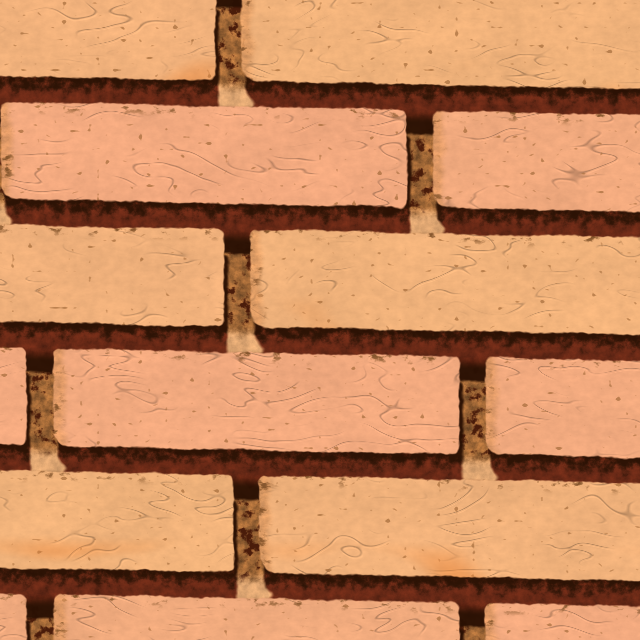
Write a three.js fragment shader that draws this texture.

```glsl
// Sunlit running-bond wall of handmade clay bricks, slightly tilted, with deep raked joints.
// Each row is a repeated rounded box; a shifted copy of the box casts the shadow below it.
// Gradient noise adds wobbly edges, clay creases, pits, stains and gritty mortar.

varying vec2 vUv;

const float ROW_PITCH = 0.192;
const float BRICK_PITCH = 0.675;
const float BED_GAP = 0.040;
const float HEAD_GAP = 0.041;
const float FIRST_TOP = -0.033;
const float TILT = 0.020;
const float SOFT = 0.0018;
const vec2 HALF_SIZE = 0.5 * vec2(BRICK_PITCH - HEAD_GAP, ROW_PITCH - BED_GAP);

const vec3 PINK_CLAY = vec3(0.95, 0.66, 0.50);
const vec3 BUFF_CLAY = vec3(0.94, 0.70, 0.48);
const vec3 TAN_CLAY = vec3(0.84, 0.57, 0.35);
const vec3 ORANGE_STAIN = vec3(0.92, 0.52, 0.22);
const vec3 SAND = vec3(0.62, 0.40, 0.21);
const vec3 UMBER = vec3(0.29, 0.11, 0.04);
const vec3 RED_SHADOW = vec3(0.42, 0.15, 0.08);
const vec3 DEEP_SHADOW = vec3(0.16, 0.06, 0.01);

float hash(vec2 p) {
  return fract(sin(dot(p, vec2(127.1, 311.7))) * 43758.5);
}

vec2 gradient(vec2 cell) {
  float a = 6.2832 * hash(cell);
  return vec2(cos(a), sin(a));
}

// Gradient noise, roughly -0.7 to 0.7
float noise(vec2 p) {
  vec2 i = floor(p), f = fract(p);
  vec2 u = f * f * f * (f * (f * 6.0 - 15.0) + 10.0);
  vec2 e = vec2(0.0, 1.0);
  float low = mix(dot(gradient(i), f), dot(gradient(i + e.yx), f - e.yx), u.x);
  float high = mix(dot(gradient(i + e), f - e), dot(gradient(i + 1.0), f - 1.0), u.x);
  return mix(low, high, u.y);
}

float fbm(vec2 p) {
  float sum = 0.0, amp = 0.6;
  for (int i = 0; i < 4; i++) {
    sum += amp * noise(p);
    p = p * 2.03 + 17.3;
    amp *= 0.55;
  }
  return sum;
}

float fill(float d, float soft) { return 1.0 - smoothstep(-soft, soft, d); }

// Box with its own radius at the lower left corner (y points down)
float brickBox(vec2 p, float lowerLeft, float others) {
  float r = (p.x < 0.0 && p.y > 0.0) ? lowerLeft : others;
  vec2 d = abs(p) - HALF_SIZE + r;
  return length(max(d, 0.0)) + min(max(d.x, d.y), 0.0) - r;
}

// Position of one head joint; alternate rows are staggered
float jointX(float row) {
  float even = 0.357 + 0.007 * row;
  float odd = 0.656 + 0.082 * smoothstep(1.0, 3.0, row);
  return mix(even, odd, mod(row, 2.0));
}

// xy: offset from the nearest brick centre, z: brick index along the row
vec3 brickLocal(vec2 p, float row) {
  float u = (p.x - jointX(row)) / BRICK_PITCH;
  float top = FIRST_TOP + row * ROW_PITCH;
  return vec3((fract(u) - 0.5) * BRICK_PITCH, p.y - top - HALF_SIZE.y, floor(u));
}

float crease(vec2 p, float amount) {
  vec2 w = p + 0.035 * vec2(noise(p * 7.0), noise(p * 8.0 + 31.0));
  float patches = smoothstep(0.08 - amount, 0.40 - amount, noise(p * vec2(9.0, 17.0) + 5.0));
  return patches * fill(abs(noise(w * vec2(15.0, 46.0))) - 0.025, 0.035);
}

vec3 brickColor(vec2 p, vec2 local, vec2 id) {
  float pink = mod(id.x, 2.0);
  float tint = clamp(0.15 + 0.65 * pink + 0.3 * (hash(id + 3.0) - 0.5), 0.0, 1.0);
  vec3 c = mix(BUFF_CLAY, PINK_CLAY, tint);
  float grain = fbm(p * vec2(60.0, 85.0));
  c *= 1.0 + 0.07 * fbm(p * vec2(7.0, 11.0)) + 0.07 * grain;
  // Creases with a lit lower lip, then pits
  float amount = 0.06 + 0.10 * pink;
  c *= 1.0 + 0.06 * crease(p - vec2(0.001, 0.003), amount) - 0.25 * crease(p, amount);
  c = mix(c, SAND, 0.65 * smoothstep(0.40, 0.55, noise(p * vec2(75.0, 105.0) + 9.0)));
  // Worn left face, crumbly upper edge and low stains
  vec2 inset = local + HALF_SIZE;
  float face = fill(inset.x - 0.016 - 0.008 * noise(p * 35.0), 0.008);
  c = mix(c, TAN_CLAY * (1.0 + 0.35 * grain), 0.65 * face);
  float worn = max(face, fill(inset.y - 0.012, 0.010));
  c = mix(c, SAND * 0.85, worn * smoothstep(0.12, 0.40, fbm(p * vec2(38.0, 60.0) + 4.0)));
  float low = smoothstep(0.02, 0.07, local.y) * (1.0 - pink);
  return mix(c, ORANGE_STAIN, 0.75 * low * smoothstep(0.16, 0.50, noise(p * vec2(5.0, 9.0) + 2.0)));
}

void main() {
  vec2 p = vec2(vUv.x, 1.0 - vUv.y);
  vec2 q = p - vec2(0.0, TILT * p.x);
  q += 0.003 * vec2(noise(p * 13.0), noise(p * 15.0 + 8.0));
  float row = floor((q.y - FIRST_TOP) / ROW_PITCH + 0.1);
  float y = q.y - FIRST_TOP - row * ROW_PITCH;
  float rough = 0.002 * noise(p * 55.0) + 0.0015 * noise(p * 130.0);

  // Gritty head joints and pale ledges on top of the next row
  float grit = fbm(p * 62.0);
  vec3 mortar = mix(SAND * (1.0 + 0.7 * grit), UMBER, smoothstep(0.06, 0.30, fbm(p * 45.0 + 13.0)));
  float ledge = smoothstep(0.150, 0.172, y + 0.012 * grit) + fill(y - 0.002, 0.005);
  vec3 color = mix(mortar, BUFF_CLAY * (0.93 + 0.25 * grit), clamp(ledge, 0.0, 1.0));

  // Shadows of this row and of the row above, which falls deeper into the head joints
  vec3 own = brickLocal(q, row);
  vec3 above = brickLocal(q, row - 1.0);
  float drop = BED_GAP + 0.038 * smoothstep(-0.010, 0.020, y);
  float shadow = min(brickBox(own.xy - vec2(0.006, BED_GAP), 0.034, 0.008),
                     brickBox(above.xy - vec2(0.006, drop), 0.034, 0.008)) + rough;
  float depth = (y < 0.07 ? y + BED_GAP : y - 2.0 * HALF_SIZE.y) / BED_GAP;
  float glow = smoothstep(0.05, 0.65, depth + 0.8 * grit) * fill(depth - 1.25, 0.25);
  vec3 shade = mix(DEEP_SHADOW, RED_SHADOW * (1.0 + 0.5 * grit), 0.85 * glow);
  color = mix(color, shade, 0.96 * fill(shadow, 0.003));

  // Brick faces
  float brick = brickBox(own.xy, 0.026, 0.010) + rough;
  color = mix(color, brickColor(p, own.xy, vec2(row, own.z)), fill(brick, SOFT));
  gl_FragColor = vec4(color, 1.0);
}
```
